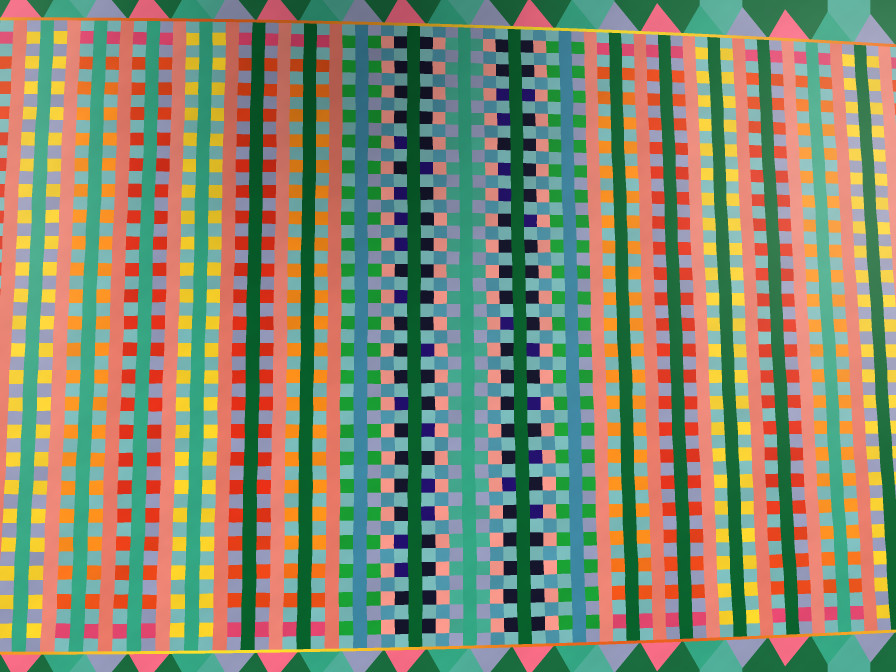
A WebGL 2 fragment shader for this pattern:

```glsl
#version 300 es
precision highp float;
// Painted plaid of fanning stripes and small checks between triangle borders.
uniform vec2 u_resolution;
out vec4 outColor;

const vec3 LAVENDER = vec3(0.58, 0.60, 0.73);
const vec3 AQUA = vec3(0.47, 0.72, 0.72);
const vec3 SALMON = vec3(0.91, 0.47, 0.40);
const vec3 PINK = vec3(0.96, 0.59, 0.54);
const vec3 TEAL = vec3(0.20, 0.65, 0.51);
const vec3 DARK_GREEN = vec3(0.03, 0.38, 0.17);
const vec3 BLUE = vec3(0.24, 0.53, 0.64);
const vec3 YELLOW = vec3(0.98, 0.82, 0.16);
const vec3 ORANGE = vec3(1.0, 0.56, 0.10);
const vec3 RED = vec3(0.88, 0.18, 0.09);
const vec3 MAGENTA = vec3(0.88, 0.27, 0.43);
const vec3 GREEN = vec3(0.10, 0.62, 0.20);
const vec3 NAVY = vec3(0.08, 0.08, 0.17);
const vec3 VIOLET = vec3(0.13, 0.06, 0.42);

// Check colour per column: 0 yellow, 1 orange, 2 red, 3 green, 4 navy, 5 teal
const int CHECK_KIND[19] = int[19](2, 0, 1, 2, 0, 2, 1, 3, 4, 5, 4, 3, 1, 2, 0, 2, 1, 0, 2);
const float ROWS = 47.0;

float hash(vec2 cell) {
  return fract(sin(dot(cell, vec2(127.1, 311.7))) * 4375.85);
}

// Layered sines for the unsteady hand of the painter
float wobble(vec2 p, float seed) {
  return 0.5 * sin(p.x * 31.0 + p.y * 23.0 + seed)
       + 0.3 * sin(p.y * 67.0 - p.x * 41.0 + seed * 2.3)
       + 0.2 * sin(p.x * 139.0 + p.y * 113.0);
}

// Column position: columns spread apart toward the bottom
float columnAt(vec2 p) {
  float t = (p.y - 0.052) / 0.911;
  float u = (p.x - mix(0.518, 0.525, t)) / mix(0.0566, 0.0613, t);
  return 9.0 + u + 0.0034 * u * u;
}

// Hot colours shift toward magenta at the ends of a column
vec3 checkColor(int kind, float ends, float rnd) {
  if (kind == 0) return YELLOW;
  if (kind == 1) return mix(mix(ORANGE, RED, 0.7 * smoothstep(0.65, 0.9, ends)), MAGENTA, step(0.93, ends));
  if (kind == 2) return mix(mix(RED, ORANGE, 0.25 * smoothstep(0.5, 0.8, ends)), MAGENTA, step(0.88, ends));
  if (kind == 3) return GREEN;
  if (kind == 4) return mix(NAVY, VIOLET, step(0.55, rnd) * step(ends, 0.8));
  return mix(TEAL, AQUA, 0.25);
}

vec3 stripeColor(float column) {
  if (column < 4.5 || column == 9.0 || column == 16.0) return TEAL;
  if (column == 7.0 || column == 11.0) return BLUE;
  return DARK_GREEN;
}

// Strip of slanted triangles; h runs across the band
vec3 borderColor(float x, float h) {
  float s = x + 0.6 * h;
  float turn = mod(floor(s), 3.0);
  if (fract(s) > h) return turn < 1.0 ? vec3(0.97, 0.42, 0.52) : (turn < 2.0 ? TEAL : LAVENDER);
  return turn < 2.0 ? vec3(0.10, 0.42, 0.24) : mix(TEAL, AQUA, 0.4);
}

// Plaid field: each column is a stripe, a check, a separator and a check
vec3 plaidColor(vec2 p, float v) {
  float lane = floor(4.0 * columnAt(p) + 0.5 + 0.05 * wobble(p, 1.0));
  float part = mod(lane, 4.0);
  float column = floor((lane + 1.0) / 4.0);
  float row = floor(ROWS * v * (1.085 - 0.085 * v) + 0.05 * wobble(p, 4.0));
  bool colored = mod(row, 2.0) > 0.5;
  float rnd = hash(vec2(lane, row));
  float ends = abs(2.0 * (row + 0.5) / ROWS - 1.0);
  vec3 color;
  if (part == 0.0) {
    color = stripeColor(column);
  } else if (part == 2.0) {
    bool central = column > 6.5 && column < 10.5;
    vec3 solid = mix(SALMON, PINK, 0.4 * mod(column, 2.0));
    color = central ? (colored ? PINK : mix(BLUE, AQUA, 0.25)) : solid;
    rnd = central ? rnd : 0.5;
  } else {
    vec3 plain = mod(column + (part == 3.0 ? 1.0 : 0.0) * step(3.0, mod(column, 4.0)), 2.0) < 0.5 ? AQUA : LAVENDER;
    int kind = CHECK_KIND[int(clamp(column, 0.0, 18.0))];
    color = colored ? checkColor(kind, ends, rnd) : plain;
  }
  return color * (part == 0.0 ? 1.0 : 0.96 + 0.08 * rnd);
}

// Uneven daylight: shaded top centre, pale glare on both sides
vec3 daylight(vec3 color, vec2 p) {
  vec2 d = (p - vec2(0.40, 0.05)) / vec2(0.24, 0.35);
  float shade = 1.0 - 0.25 * exp(-dot(d, d));
  vec2 g = (p - vec2(0.97, 0.30)) / vec2(0.25, 0.38);
  vec2 l = (p - vec2(0.0, 0.30)) / vec2(0.12, 0.4);
  float glare = 0.22 * exp(-dot(g, g)) + 0.15 * exp(-dot(l, l));
  return mix(color * shade, vec3(1.0, 0.93, 0.91), glare);
}

vec3 scene(vec2 p) {
  float top = 0.028 + 0.040 * p.x * p.x;
  float bottom = 0.972 - 0.033 * p.x * p.x;
  float v = (p.y - top) / (bottom - top);
  float edge = min(p.y - top, bottom - p.y);
  vec3 color = plaidColor(p, v);
  if (edge < 0.0) color = borderColor(p.x * 21.0, clamp(-edge / 0.045, 0.0, 1.0));
  if (abs(edge) < 0.0022) color = mix(YELLOW, RED, 0.3 + 0.4 * sin(p.x * 7.0 + p.y * 3.0));
  return daylight(color * (1.0 + 0.02 * wobble(p * 2.0, 7.0)), p);
}

void main() {
  // Average a 3 by 3 grid inside each pixel for smooth edges
  vec3 sum = vec3(0.0);
  for (int i = 0; i < 9; i++) {
    vec2 offset = (vec2(i % 3, i / 3) - 1.0) / 3.0;
    vec2 uv = (gl_FragCoord.xy + offset) / u_resolution;
    sum += scene(vec2(uv.x, 1.0 - uv.y));
  }
  outColor = vec4(sum / 9.0, 1.0);
}
```
